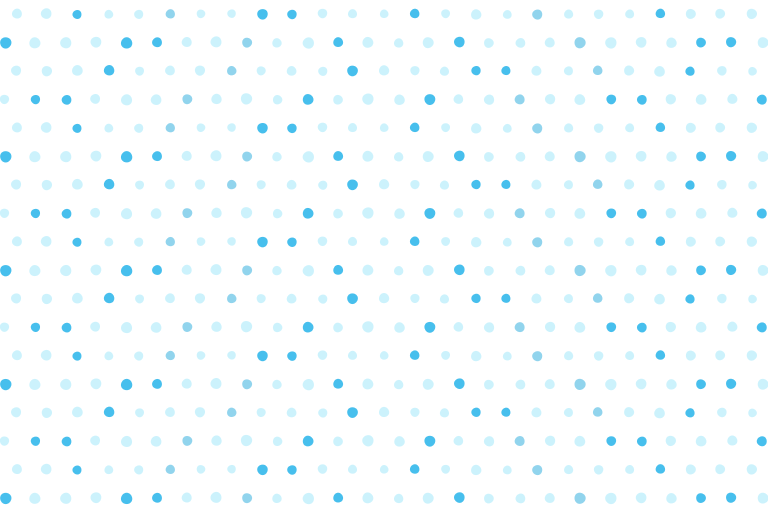
A WebGL 1 fragment shader for this pattern:

```glsl
precision mediump float;
// Staggered rows of small blue dots on white. Four row designs repeat down
// the canvas; accent colours follow a 19-column cycle in each design, and a
// hash gives every dot its own size, offset and slightly uneven outline.

#ifdef GL_FRAGMENT_PRECISION_HIGH
precision highp float;
#endif

uniform vec2 u_resolution;

// Lengths are fractions of the canvas width; y runs down from the top.
const float ROW_PITCH = 0.03707;
const float FIRST_ROW = 0.0182;
const vec2 EVEN_ROW = vec2(0.0215, 0.03988);  // first dot, column pitch
const vec2 ODD_ROW = vec2(0.0066, 0.03943);
const float ROW_CYCLE = 4.0;
const float ACCENT_CYCLE = 19.0;
const float RADIUS_MIN = 0.0055;
const float RADIUS_MAX = 0.0074;
const float JITTER = 0.0013;
const float WOBBLE = 0.00015;

const vec3 PAPER = vec3(1.0);
const vec3 PALE = vec3(0.80, 0.95, 0.99);
const vec3 MEDIUM = vec3(0.57, 0.83, 0.93);
const vec3 STRONG = vec3(0.28, 0.75, 0.93);

float hash(vec2 p) {
  vec3 q = fract(p.xyx * vec3(0.1031, 0.1030, 0.0973));
  q += dot(q, q.yzx + 33.33);
  return fract((q.x + q.y) * q.z);
}

// 1 when two whole numbers agree.
float same(float a, float b) {
  return 1.0 - step(0.5, abs(a - b));
}

vec3 dotColor(float col, float design) {
  // Strong columns within the cycle, then two medium columns and an edge accent.
  vec4 strong = vec4(2.0, 8.0, 9.0, 13.0);
  vec3 single = vec3(5.0, 17.0, -9.0);
  if (design > 2.5) {
    strong = vec4(1.0, 2.0, 10.0, 14.0);
    single = vec3(6.0, 17.0, 25.0);
  } else if (design > 1.5) {
    strong = vec4(3.0, 11.0, 15.0, 16.0);
    single = vec3(7.0, 19.0, -9.0);
  } else if (design > 0.5) {
    strong = vec4(4.0, 5.0, 11.0, 15.0);
    single = vec3(8.0, 19.0, 0.0);
  }
  float phase = floor(mod(col + 0.5, ACCENT_CYCLE));
  vec4 hits = 1.0 - step(0.5, abs(strong - phase));
  float isStrong = min(dot(hits, vec4(1.0)) + same(col, single.z), 1.0);
  float isMedium = max(same(col, single.x), same(col, single.y));
  return mix(mix(PALE, STRONG, isStrong), MEDIUM, isMedium);
}

void main() {
  float pixel = 1.0 / u_resolution.x;
  vec2 p = vec2(gl_FragCoord.x, u_resolution.y - gl_FragCoord.y) * pixel;

  // Nearest row and column of the staggered lattice.
  float row = floor((p.y - FIRST_ROW) / ROW_PITCH + 0.5);
  float design = floor(mod(row + 0.5, ROW_CYCLE));
  float odd = floor(mod(design + 0.5, 2.0));
  vec2 spacing = mix(EVEN_ROW, ODD_ROW, odd);
  float col = floor((p.x - spacing.x) / spacing.y + 0.5);
  vec2 center = vec2(spacing.x + col * spacing.y, FIRST_ROW + row * ROW_PITCH);

  // Variation belongs to the design, so it returns every fourth row.
  vec2 id = vec2(col + 11.0, design * 7.0 + 3.0);
  vec2 shift = vec2(hash(id + 41.0), hash(id + 83.0)) - 0.5;
  center += shift * 2.0 * JITTER * vec2(1.0, 0.6);
  float sizeMix = 0.75 * hash(id) + 0.25 * odd;
  float radius = mix(RADIUS_MIN, RADIUS_MAX, sizeMix);

  // Slightly uneven disc with a one-pixel soft edge.
  vec2 d = p - center;
  float angle = atan(d.y, d.x + 0.000001);
  radius += WOBBLE * sin(3.0 * angle + 6.2832 * hash(id + 17.0));
  float cover = clamp((radius - length(d)) / pixel + 0.5, 0.0, 1.0);

  gl_FragColor = vec4(mix(PAPER, dotColor(col, design), cover), 1.0);
}
```
